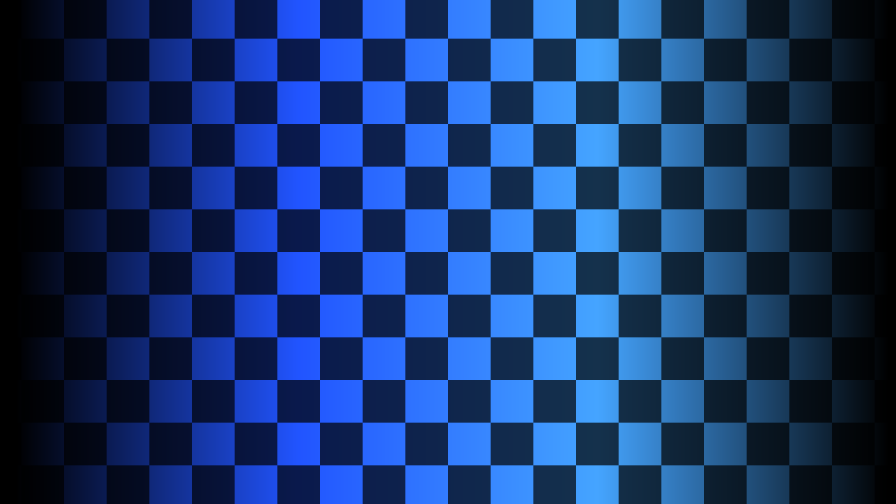
Reproduce this pattern procedurally as a Shadertoy shader.

```glsl
// A checkerboard centred on the canvas, lit by a horizontal blue gradient.
// Signed triangle waves give smooth cell edges; the light holds across the
// middle third and fades to black toward both sides.

const float CELLS_ACROSS = 21.0;               // cells over the canvas width
const float DARK_LEVEL   = 0.30;               // dark cell brightness relative to a bright one
const vec3  ROYAL_BLUE   = vec3(0.13, 0.33, 1.0);
const vec3  SKY_BLUE     = vec3(0.27, 0.645, 1.0);
const vec2  LIT_BAND     = vec2(0.333, 0.667); // fully lit part of the width
const vec2  BLACK_EDGES  = vec2(0.018, 0.992); // where the light reaches zero

// Distance to the nearest cell border: positive in even cells, negative in odd.
vec2 signedBorder(vec2 p) {
    return abs(mod(p - 0.5, 2.0) - 1.0) - 0.5;
}

// Antialiased checker mask: 1 in bright cells, 0 in dark cells.
float checker(vec2 p, float pixel) {
    vec2 side = clamp(signedBorder(p) / (0.5 * pixel), -1.0, 1.0);
    return 0.5 - 0.5 * side.x * side.y;
}

// Linear ramp from 0 at a to 1 at b, clamped.
float ramp(float a, float b, float x) {
    return clamp((x - a) / (b - a), 0.0, 1.0);
}

// Hue shift and side fades across the width.
vec3 lightAt(float x) {
    vec3 hue = mix(ROYAL_BLUE, SKY_BLUE, ramp(LIT_BAND.x, LIT_BAND.y, x));
    float fade = ramp(BLACK_EDGES.x, LIT_BAND.x, x) * ramp(BLACK_EDGES.y, LIT_BAND.y, x);
    return hue * fade;
}

void mainImage(out vec4 fragColor, in vec2 fragCoord) {
    float pixel = CELLS_ACROSS / iResolution.x;   // one pixel in cell units
    vec2 p = (fragCoord - 0.5 * iResolution.xy) * pixel;

    float level = mix(DARK_LEVEL, 1.0, checker(p, pixel));
    fragColor = vec4(lightAt(fragCoord.x / iResolution.x) * level, 1.0);
}
```
